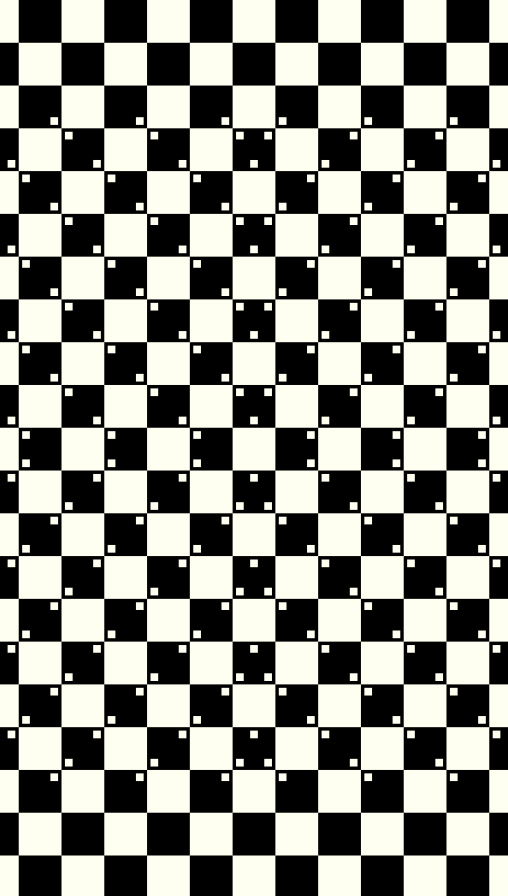
A Shadertoy shader for this pattern:

```glsl
// Coverage of an axis-aligned square, softened over one pixel
float squareMask(vec2 p, float halfSize, float pixel) {
    vec2 inside = clamp((halfSize - abs(p)) / pixel + 0.5, 0.0, 1.0);
    return inside.x * inside.y;
}

// Checkerboard with cells centred on whole numbers: 1 where the index sum is even
float checker(vec2 p, float pixel) {
    vec2 edge = abs(mod(p, 2.0) - 1.0) - 0.5;
    vec2 side = clamp(2.0 * edge / pixel, -1.0, 1.0);
    return 0.5 + 0.5 * side.x * side.y;
}

void mainImage(out vec4 fragColor, in vec2 fragCoord) {
    // Cell units, with the middle cell of the 21 rows at the origin
    float cellSize = 0.04774 * iResolution.y;
    float pixel = 1.0 / cellSize;
    vec2 p = (fragCoord - vec2(0.5 * iResolution.x, iResolution.y)) / cellSize;
    p.y += 10.5;

    // Mirror all four quadrants so that positive always points outward
    p = abs(p);
    vec2 cell = floor(p + 0.5);
    vec2 local = p - cell;

    float light = checker(p, pixel);

    // Outer corner squares stop one row before the inner ones
    if (cell.y < 7.5) {
        light = max(light, squareMask(local - 0.33, 0.09, pixel));
    }
    // Inner squares merge into one on the vertical axis
    if (cell.y < 8.5) {
        vec2 inner = vec2(cell.x < 0.5 ? 0.0 : -0.33, -0.33);
        light = max(light, squareMask(local - inner, 0.09, pixel));
    }

    fragColor = vec4(light * vec3(0.995, 1.0, 0.94), 1.0);
}
```
